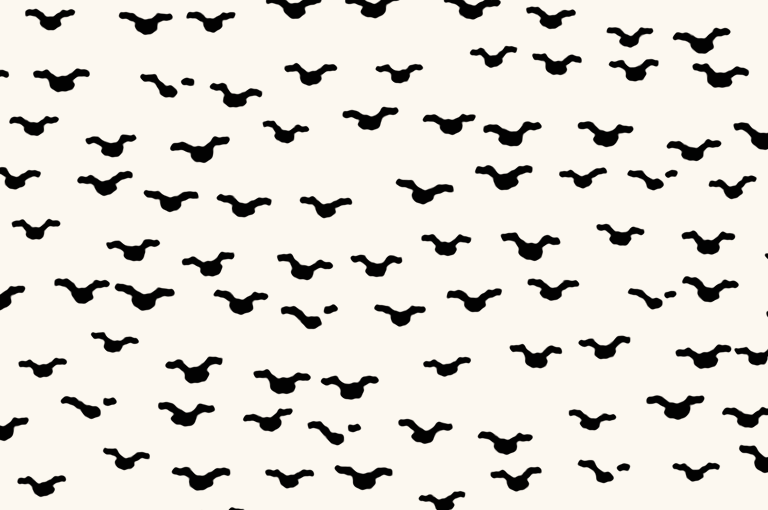
Write a Shadertoy shader that draws this pattern.

```glsl
#define PAPER vec3(0.99, 0.972, 0.94)
#define INK vec3(0.008)
#define CELL vec2(0.160, 0.114)   // grid spacing, canvas height = 1
#define JITTER vec2(0.17, 0.22)   // random shift, in cells
#define DRIFT 0.024               // wave in the rows
#define HALF_SPAN 0.053           // centre to wing tip
#define TILT 0.26                 // range of rotation
#define BROKEN_SHARE 0.10         // birds with one loose wing
#define WOBBLE 0.016              // roughness of the outline
#define SOFTNESS 0.85             // edge half width, in pixels

vec2 hash2(vec2 p) {
    vec3 q = fract(vec3(p.xyx) * vec3(0.1031, 0.1030, 0.0973));
    q += dot(q, q.yzx + 33.33);
    return fract((q.xx + q.yz) * q.zy);
}

float capsule(vec2 p, vec2 a, vec2 b, float radius) {
    vec2 ab = b - a;
    float t = clamp(dot(p - a, ab) / dot(ab, ab), 0.0, 1.0);
    return length(p - a - ab * t) - radius;
}

float ellipse(vec2 p, vec2 radii) {
    float k = length(p / radii);
    return k * (k - 1.0) / max(length(p / (radii * radii)), 0.001);
}

float smoothUnion(float a, float b, float k) {
    float h = max(k - abs(a - b), 0.0) / k;
    return min(a, b) - h * h * k * 0.25;
}

// Bent wing pointing to +x, from body to drooping tip
float wing(vec2 p, float lift) {
    vec2 root = vec2(0.18, -0.06);
    vec2 elbow = vec2(0.54, 0.19 + lift);
    vec2 tip = vec2(0.87, 0.19 + lift * 0.8);
    float inner = capsule(p, root, elbow, 0.125);
    float outer = capsule(p, elbow, tip, 0.125);
    return smoothUnion(inner, outer, 0.08);
}

// Bird of half span 1, varied by its seed
float bird(vec2 p, vec2 seed) {
    vec2 shape = hash2(seed + 17.3);
    vec2 lift = (hash2(seed + 41.7) - 0.4) * 0.16;
    bool broken = hash2(seed + 73.1).x < BROKEN_SHARE;

    // Uneven hand-cut outline
    vec2 phase = seed * vec2(2.3, 3.7);
    p += WOBBLE * (sin(p.yx * 11.0 + phase) + 0.6 * sin(p.yx * 23.0 - phase.yx));

    vec2 radii = vec2(0.37, 0.24) + vec2(0.08, 0.05) * shape;
    vec2 centre = vec2((shape.y - 0.5) * 0.12, -0.19);
    if (broken) {
        radii *= 0.8;
        centre.x += 0.06;
    }
    float d = ellipse(p - centre, radii);
    d = smoothUnion(d, wing(vec2(-p.x, p.y), lift.x), 0.10);

    if (broken) {
        float loose = capsule(p, vec2(0.62, 0.22), vec2(0.84, 0.25), 0.13);
        return min(d, loose);
    }
    return smoothUnion(d, wing(p, lift.y), 0.10);
}

// Nearest bird in a staggered, jittered grid
float flock(vec2 p) {
    float nearest = 1.0;
    float row = floor(p.y / CELL.y);
    for (int j = -1; j <= 1; j++) {
        float y = row + float(j);
        float stagger = 0.5 * mod(y, 2.0) + 0.18 * sin(y * 1.7);
        float column = floor(p.x / CELL.x - stagger);
        for (int i = -1; i <= 1; i++) {
            vec2 id = vec2(column + float(i), y);
            vec2 seed = id + 50.0;
            vec2 shift = (hash2(seed) * 2.0 - 1.0) * JITTER;
            vec2 centre = (id + vec2(0.5 + stagger, 0.5) + shift) * CELL;
            centre.y += DRIFT * sin(id.x * 0.9 + id.y * 0.5);

            vec2 pose = hash2(seed + 9.1);
            float angle = (pose.x - 0.5) * TILT;
            float size = HALF_SPAN * mix(0.86, 1.12, pose.y);
            float c = cos(angle), s = sin(angle);
            vec2 local = mat2(c, -s, s, c) * (p - centre) / size;
            nearest = min(nearest, bird(local, seed) * size);
        }
    }
    return nearest;
}

void mainImage(out vec4 fragColor, in vec2 fragCoord) {
    vec2 p = fragCoord / iResolution.y;
    float edge = SOFTNESS / iResolution.y;
    float paper = smoothstep(-edge, edge, flock(p));
    fragColor = vec4(mix(INK, PAPER, paper), 1.0);
}
```
